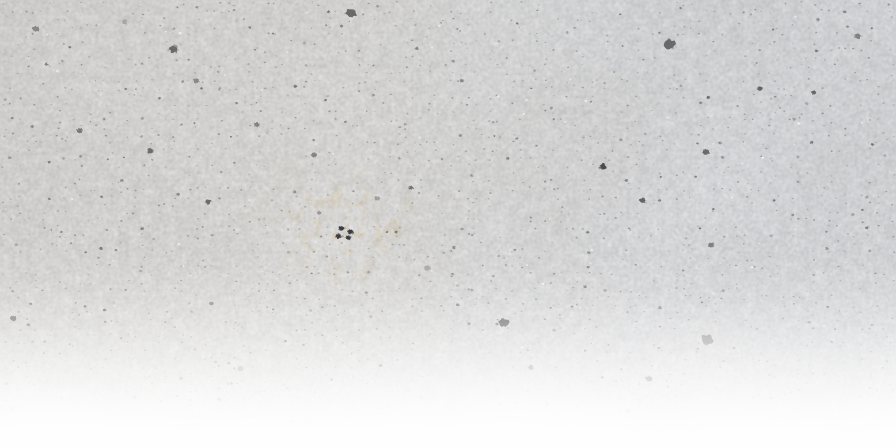
This texture is drawn by a Shadertoy shader. Its source:

```glsl
// Pitted pale concrete wall that fades to white along its lower edge.

vec2 hash2(vec2 p) {
    vec3 q = fract(p.xyx * vec3(0.1031, 0.1030, 0.0973));
    q += dot(q, q.yzx + 33.33);
    return fract((q.xx + q.yz) * q.zy);
}

float cornerSlope(vec2 cell, vec2 offset) {
    return dot(hash2(cell) * 2.0 - 1.0, offset);
}

float gradientNoise(vec2 p) {
    vec2 i = floor(p), f = fract(p);
    vec2 u = f * f * f * (f * (f * 6.0 - 15.0) + 10.0);
    vec2 e = vec2(0.0, 1.0);
    return mix(mix(cornerSlope(i, f), cornerSlope(i + e.yx, f - e.yx), u.x),
               mix(cornerSlope(i + e.xy, f - e.xy), cornerSlope(i + e.yy, f - e.yy), u.x), u.y);
}

float fbm(vec2 p) {
    float sum = 0.0, amplitude = 1.0;
    for (int i = 0; i < 4; i++) {
        sum += amplitude * gradientNoise(p);
        p = mat2(1.6, 1.2, -1.2, 1.6) * p + 7.3;
        amplitude *= 0.55;
    }
    return sum;
}

// Coverage of a ragged hole with a soft rim
float pit(vec2 p, vec2 centre, float radius) {
    vec2 d = p - centre;
    float ragged = length(d * vec2(0.9, 1.1)) + radius * 0.7 * gradientNoise(d / radius * 1.3 + centre * 91.0);
    float soft = 0.75 / iResolution.y;
    return 1.0 - smoothstep(radius - soft, radius + soft, ragged);
}

// One random hole in some cells of a grid
float scatteredPits(vec2 p, float density, float chance, float radius) {
    vec2 cell = floor(p * density);
    vec2 place = hash2(cell + density);
    vec2 kind = hash2(cell + density * 3.0 + 17.0);
    vec2 centre = (cell + 0.2 + 0.6 * place) / density;
    float shade = 0.35 + 0.65 * fract(kind.y * 7.0);
    return step(kind.x, chance) * shade * pit(p, centre, radius * mix(0.6, 1.3, kind.y));
}

void mainImage(out vec4 fragColor, in vec2 fragCoord) {
    vec2 p = fragCoord / iResolution.y;

    // Broad tone: warm on the left, cooler on the right
    float clouds = fbm(p * 2.5 + 4.0);
    vec3 color = mix(vec3(0.818, 0.815, 0.806), vec3(0.812, 0.816, 0.826),
                     smoothstep(0.5, 1.8, p.x + 0.4 * clouds));
    color += 0.022 * clouds - 0.012 * smoothstep(0.4, 1.0, p.y);
    color += 0.012 * (1.0 - smoothstep(0.3, 1.0, abs(p.x - 1.0)));

    // Sandy grain and tiny pale flecks
    color += 0.045 * fbm(p * 38.0) + 0.06 * gradientNoise(p * 118.0);
    color += 0.12 * scatteredPits(p + 3.0, 21.0, 0.12, 0.002);

    // Ochre stain around the chipped spot
    vec2 fromStain = (p - vec2(0.78, 0.49)) / vec2(0.17, 0.13);
    float stain = exp(-dot(fromStain, fromStain) * 1.5);
    float mottle = smoothstep(-0.05, 0.4, fbm(p * 30.0 + 11.0));
    color += stain * mix(vec3(0.018), vec3(0.01, -0.025, -0.085), mottle);

    // Small pits in three sizes
    float holes = 0.42 * scatteredPits(p, 58.0, 0.28, 0.0016);
    holes = max(holes, 0.6 * scatteredPits(p, 24.0, 0.26, 0.0027));
    holes = max(holes, 0.75 * scatteredPits(p, 8.0, 0.3, 0.0052));

    // Larger single pits
    holes = max(holes, 0.7 * pit(p, vec2(0.784, 0.971), 0.010));
    holes = max(holes, 0.7 * pit(p, vec2(1.495, 0.901), 0.012));
    holes = max(holes, 0.7 * pit(p, vec2(0.388, 0.890), 0.009));
    holes = max(holes, 0.9 * pit(p, vec2(1.346, 0.628), 0.007));
    holes = max(holes, 0.7 * pit(p, vec2(1.125, 0.281), 0.010));
    holes = max(holes, 0.5 * pit(p, vec2(1.578, 0.242), 0.012));

    // Chipped cluster with a pale flake
    vec2 chip = vec2(0.768, 0.479);
    for (int i = 0; i < 4; i++) {
        float turn = 0.3 + 1.7 * float(i);
        holes = max(holes, pit(p, chip + vec2(0.015, 0.012) * vec2(cos(turn), sin(turn)), 0.0055));
    }
    color = mix(color, vec3(0.24, 0.24, 0.25), holes);
    color = mix(color, vec3(0.88, 0.89, 0.91), 0.8 * pit(p, chip + vec2(0.016, 0.014), 0.005));

    // White haze rising from the bottom
    float haze = 1.0 - smoothstep(0.03, 0.46, p.y + 0.025 * clouds);
    color = mix(color, vec3(0.995), haze);
    fragColor = vec4(clamp(color, 0.0, 1.0), 1.0);
}
```
